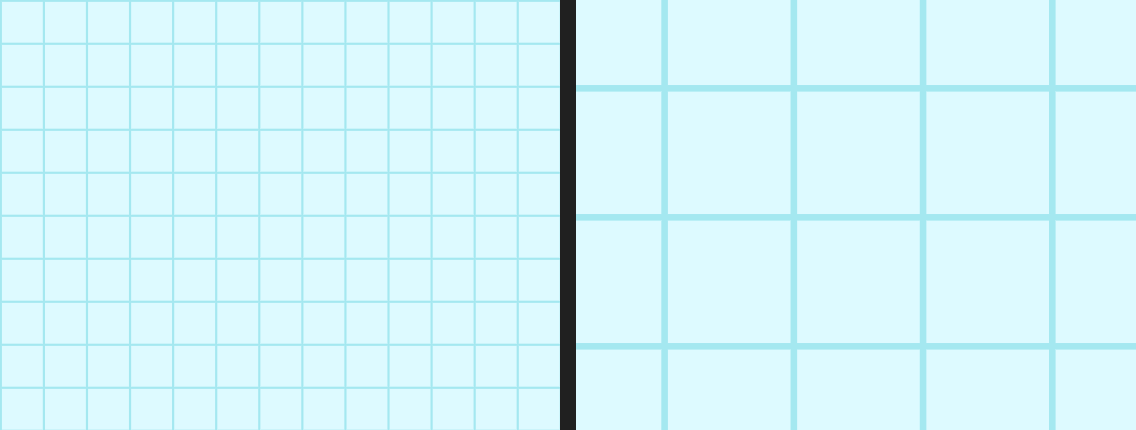
Left: the whole. Right: its middle third, enlarged.
Write a WebGL 2 fragment shader that draws this pattern.

```glsl
#version 300 es
precision highp float;
// Pale aqua squared paper: 13 by 10 cells ruled with thin, even lines.
// Each axis is folded with fract to give the distance to its nearest line,
// and that distance is turned into smooth pixel coverage.

uniform vec2 u_resolution;
out vec4 fragColor;

const vec2 CELLS = vec2(13.0, 10.0);           // whole repeats, so it tiles
const float LINE_WIDTH = 0.051;                // in cells
const vec2 LINE_OFFSET = vec2(0.019, -0.018);  // line centres, in cells
const vec3 PAPER = vec3(0.867, 0.980, 1.0);
const vec3 RULING = vec3(0.645, 0.908, 0.942);

// Distance on each axis to the nearest line centre, wrapping at every cell.
vec2 lineDistance(vec2 p, vec2 offset) {
    return abs(fract(p - offset + 0.5) - 0.5);
}

// Share of a pixel covered by a line of the given width, per axis.
vec2 lineCoverage(vec2 dist, float width, vec2 pixel) {
    vec2 halfWidth = vec2(0.5 * width);
    vec2 outer = min(dist + 0.5 * pixel, halfWidth);
    vec2 inner = max(dist - 0.5 * pixel, -halfWidth);
    return clamp((outer - inner) / pixel, 0.0, 1.0);
}

void main() {
    vec2 p = gl_FragCoord.xy / u_resolution * CELLS;
    vec2 pixel = CELLS / u_resolution;

    // Vertical and horizontal lines merge flatly where they cross.
    vec2 coverage = lineCoverage(lineDistance(p, LINE_OFFSET), LINE_WIDTH, pixel);
    float ruled = max(coverage.x, coverage.y);

    fragColor = vec4(mix(PAPER, RULING, ruled), 1.0);
}
```
